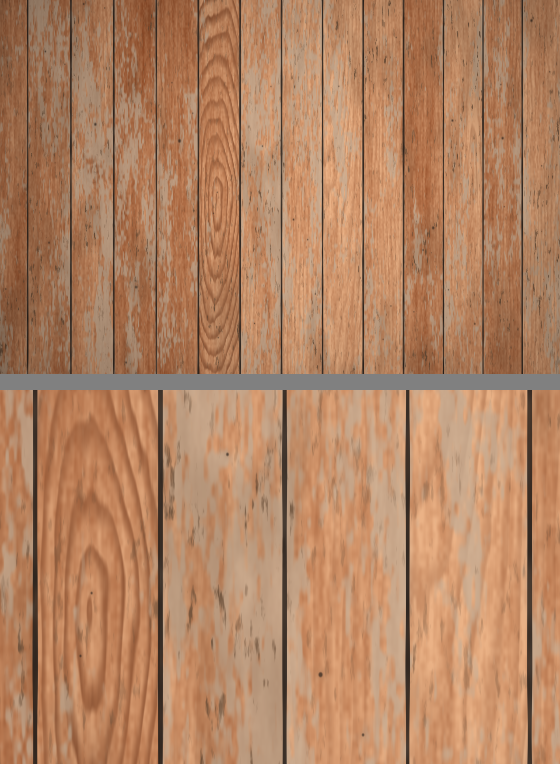
Top: the whole. Bottom: its middle third, enlarged.
Reproduce this texture procedurally as a WebGL 1 fragment shader.

```glsl
precision highp float;
// Weathered vertical timber boards: thirteen dark gaps split the canvas into
// fourteen boards, each with its own tone, growth rings, fibres and grey wear.
// Lengths are fractions of the canvas width; all variation is hashed by board.
uniform vec2 u_resolution;

const float FIRST_GAP = 0.0495;     // x of the leftmost gap
const float BOARD_WIDTH = 0.0775;   // width of the boards at the left
const float NARROWING = 0.000326;   // boards get slimmer to the right
const float GAP_HALF = 0.00115;
const float RING_COUNT = 11.0;
const float OVAL_BOARD = 5.0;       // board showing closed oval rings
const vec2 OVAL_HEART = vec2(0.43, 0.315);
const vec2 KNOT_CENTER = vec2(0.169, 0.365);
const vec2 KNOT_RADIUS = vec2(0.021, 0.024);
const float SPECKS = 3.0;           // nail holes and pin knots per board

const vec3 HONEY = vec3(0.83, 0.615, 0.455);
const vec3 RUSSET = vec3(0.61, 0.35, 0.205);
const vec3 RING_BROWN = vec3(0.49, 0.275, 0.16);
const vec3 WORN_GREY = vec3(0.73, 0.64, 0.55);
const vec3 GRIME = vec3(0.38, 0.28, 0.20);
const vec3 GAP_DARK = vec3(0.15, 0.12, 0.10);

float hash(vec2 p) {
  vec3 q = fract(vec3(p.xyx) * 0.1031);
  q += dot(q, q.yzx + 33.33);
  return fract((q.x + q.y) * q.z);
}

float noise(vec2 p) {
  vec2 i = floor(p), f = fract(p);
  f = f * f * (3.0 - 2.0 * f);
  return mix(mix(hash(i), hash(i + vec2(1.0, 0.0)), f.x),
             mix(hash(i + vec2(0.0, 1.0)), hash(i + 1.0), f.x), f.y);
}

float fbm(vec2 p) {
  float sum = 0.0, amp = 0.5;
  for (int i = 0; i < 4; i++) {
    sum += amp * noise(p);
    p = p * 2.03 + 11.7;
    amp *= 0.5;
  }
  return sum / 0.9375;
}

float bump(float x, float center, float width) {
  float d = (x - center) / width;
  return exp(-d * d);
}

// Distance from the growth heart, bent by slow noise and by the knot
float ringField(float board, float across, float y, float knot) {
  float isOval = 1.0 - step(0.5, abs(board - OVAL_BOARD));
  vec2 heart = vec2(hash(vec2(board, 3.0)) * 2.4 - 0.7, hash(vec2(board, 8.0)) - 0.15);
  heart = mix(heart, OVAL_HEART, isOval);
  float squash = mix(0.5 + 0.6 * hash(vec2(board, 5.0)), 2.6, isOval);
  float d = length(vec2(across - heart.x, (y - heart.y) * squash));
  d += 0.22 * (fbm(vec2(across * 1.6, y * 5.0) + board * 19.3) - 0.5);
  return d + 0.5 * exp(-0.4 * knot * knot);
}

void main() {
  vec2 p = gl_FragCoord.xy / u_resolution.x;
  float px = 1.0 / u_resolution.x;

  // Board index and position across it, from the quadratic gap spacing
  float root = sqrt(max(BOARD_WIDTH * BOARD_WIDTH - 4.0 * NARROWING * (p.x - FIRST_GAP), 1e-6));
  float t = (BOARD_WIDTH - root) / (2.0 * NARROWING);
  float board = floor(t) + 1.0;
  float across = fract(t);
  float edge = min(across, 1.0 - across) * root;
  vec2 s = p + board * vec2(3.17, 7.31);

  // Board tone: russet group at the left, alternating at the right
  float tone = 0.58 + 0.15 * (hash(vec2(board, 1.0)) - 0.5) + 0.24 * bump(board, 7.5, 1.9);
  tone -= 0.45 * bump(board, 3.5, 0.9) + 0.32 * bump(board, 0.0, 0.6);
  tone -= 0.20 * cos(3.14159 * board) * smoothstep(8.0, 10.0, board);
  float blotch = fbm(s * vec2(22.0, 4.0));
  float fibre = fbm(s * vec2(210.0, 9.0));
  float grain = noise(s * vec2(420.0, 75.0));
  float pores = noise(s * vec2(500.0, 230.0));
  tone += 0.80 * (blotch - 0.5) + 0.60 * (fibre - 0.5);
  tone += 0.30 * (grain - 0.5) + 0.24 * (pores - 0.5);
  vec3 color = mix(RUSSET, HONEY, clamp(tone, -0.15, 1.15));

  // Thin growth rings, broken up by the fibres
  float knot = length((p - KNOT_CENTER) / KNOT_RADIUS);
  knot += 0.5 * (noise(p * 90.0) - 0.5);
  float phase = fract(ringField(board, across, p.y, knot) * RING_COUNT + 0.25 * fibre);
  float ring = smoothstep(0.35, 0.82, phase) * (1.0 - smoothstep(0.82, 1.0, phase));
  float ringStrength = 0.04 + 0.36 * blotch * noise(s * vec2(26.0, 6.0) + 31.0);
  ringStrength += 0.42 * bump(board, OVAL_BOARD, 0.5);
  color = mix(color, RING_BROWN, ring * ringStrength * (0.5 + fibre));

  // Knot core with its own rings
  float core = (1.0 - smoothstep(0.5, 1.1, knot)) * (0.4 + 0.25 * cos(knot * 16.0));
  color = mix(color, RING_BROWN, core);

  // Grey weathering in fine torn streaks, strongest at the left and on board six
  float exposure = 0.09 * bump(board, 1.6, 1.2) + 0.09 * bump(board, 6.0, 0.7)
                 + 0.04 * bump(board, 4.0, 0.7) + 0.03 * bump(board, 8.0, 0.8)
                 - 0.08 * bump(board, OVAL_BOARD, 0.4);
  float streak = 0.5 * fbm(s * vec2(36.0, 6.0) + 5.0) + 0.3 * fbm(s * vec2(170.0, 26.0))
               + 0.2 * noise(s * vec2(400.0, 110.0) + 3.0);
  float wear = smoothstep(0.53, 0.68, streak + exposure + 0.03 * exp(-edge / 0.008));
  color = mix(color, WORN_GREY, 0.75 * wear);

  // Short dark checks and grime in the grain
  float checks = smoothstep(0.62, 0.85, fbm(s * vec2(300.0, 60.0) + 40.0));
  float dirt = smoothstep(0.48, 0.74, fbm(s * vec2(28.0, 9.0) + 70.0));
  color = mix(color, GRIME, checks * (0.3 + 0.45 * dirt) + 0.17 * dirt);

  // Scattered nail holes and pin knots
  for (float i = 0.0; i < SPECKS; i++) {
    vec2 key = vec2(board * 7.0 + i, 41.0);
    vec2 spot = vec2(0.12 + 0.76 * hash(key), hash(key + 9.0) * 0.7);
    float size = mix(0.0005, 0.0024, pow(hash(key + 23.0), 4.0));
    float d = length(vec2((across - spot.x) * root, (p.y - spot.y) * 0.8));
    color = mix(color, GRIME, 0.3 * exp(-d / (size * 1.8)));
    color = mix(color, GAP_DARK, 0.65 * (1.0 - smoothstep(size - px, size + px, d)));
  }

  // Pale worn lip, then the gap itself, different in width and depth per seam
  float seam = floor(t + 0.5);
  float lip = exp(-edge / 0.002) * smoothstep(0.35, 0.7, noise(s * vec2(9.0, 16.0)));
  color = mix(color, WORN_GREY, 0.6 * lip);
  float gap = GAP_HALF * (0.5 + 0.5 * hash(vec2(seam, 77.0)) + 0.5 * noise(vec2(seam * 5.3, p.y * 25.0)));
  float depth = 0.78 + 0.2 * noise(vec2(seam * 9.1, p.y * 60.0));
  color = mix(color, GAP_DARK, depth * (1.0 - smoothstep(gap - px * 0.5, gap + px * 0.7, edge)));

  // Darkening toward the corners
  vec2 off = (gl_FragCoord.xy / u_resolution - vec2(0.55, 0.5)) * vec2(1.0, 0.8);
  color *= 1.07 - 0.75 * dot(off, off);
  gl_FragColor = vec4(clamp(color, 0.0, 1.0), 1.0);
}
```
